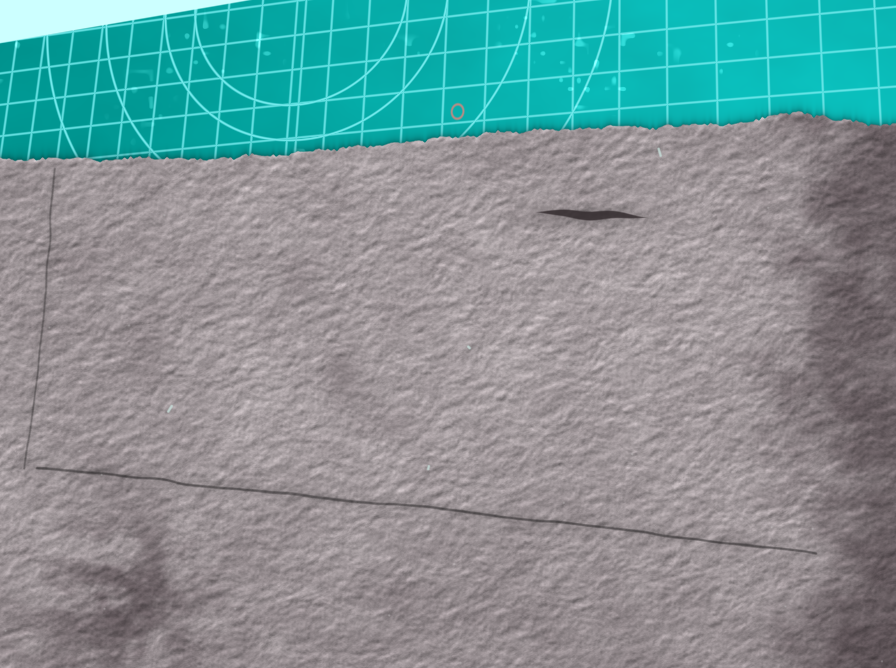
A Shadertoy shader for this texture:

```glsl
// A sheet of grey suede lying on a teal cutting mat with a ruled grid and arcs.
// The mat is a projective grid plus sheared circles; the suede is layered noise
// lit as a relief, with soft stains, scored creases, a small cut and stray lint.
#define MAT_DARK vec3(0.00, 0.59, 0.57)
#define MAT_LIGHT vec3(0.04, 0.73, 0.72)
#define MAT_INK vec3(0.45, 0.92, 0.93)
#define TABLE vec3(0.80, 1.00, 1.00)
#define SUEDE_LIGHT vec3(0.635, 0.602, 0.612)
#define SUEDE_DARK vec3(0.365, 0.325, 0.340)
#define INK_WIDTH 0.0016
#define GRAIN_FREQ 85.0
#define RELIEF 0.34
#define STAIN 0.42

float hash(vec2 p) {
    vec3 q = fract(vec3(p.xyx) * 0.1031);
    q += dot(q, q.yzx + 33.33);
    return fract((q.x + q.y) * q.z);
}

float noise(vec2 p) {
    vec2 i = floor(p), f = fract(p);
    f = f * f * (3.0 - 2.0 * f);
    return mix(mix(hash(i), hash(i + vec2(1, 0)), f.x),
               mix(hash(i + vec2(0, 1)), hash(i + vec2(1, 1)), f.x), f.y);
}

float fbm(vec2 p) {
    float sum = 0.0, amp = 0.5;
    for (int i = 0; i < 4; i++) {
        sum += amp * noise(p);
        p = mat2(1.6, 1.2, -1.2, 1.6) * p + 17.3;
        amp *= 0.5;
    }
    return sum / 0.9375;
}

// Coverage of a shape whose signed distance is d
float cover(float d) {
    float px = 1.0 / iResolution.y;
    return 1.0 - smoothstep(-px, px, d);
}

float segment(vec2 p, vec2 a, vec2 b) {
    vec2 v = b - a;
    return length(p - a - v * clamp(dot(p - a, v) / dot(v, v), 0.0, 1.0));
}

float spot(vec2 p, vec2 centre, vec2 size) {
    vec2 q = (p - centre) / size;
    return exp(-dot(q, q));
}

float suedeEdge(float x) {
    float fray = 0.006 * (noise(vec2(x * 60.0, 3.0)) - 0.5)
               + 0.004 * (noise(vec2(x * 220.0, 9.0)) - 0.5);
    return 0.762 + 0.045 * smoothstep(0.25, 0.9, x)
         + 0.027 * exp(-11.0 * abs(x - 1.19)) + fray;
}

vec3 cuttingMat(vec2 p) {
    float down = 1.0 - p.y;
    vec3 col = mix(MAT_DARK, MAT_LIGHT, smoothstep(0.0, 1.1, p.x + 0.3 * (p.y - 0.85)));
    col *= 0.95 + 0.1 * fbm(p * vec2(9.0, 14.0));

    // Leaning columns with perspective spacing, and rows that fan out
    float x = p.x - (0.147 * p.x - 0.14) * (down - 0.035);
    float scale = 0.04634 + 0.0164 * x;
    float column = (x - 0.4965) / scale;
    float columnGap = scale * scale / 0.0545;
    float rowGap = 0.047 + 0.0095 * p.x;
    float row = (down - 0.157 + 0.125 * p.x - 0.0115 * p.x * p.x) / rowGap;
    float d = abs(fract(column + 0.5) - 0.5) * columnGap;
    d = min(d, abs(fract(row + 0.5) - 0.5) * rowGap);
    d = min(d, abs(column + 0.75) * columnGap);
    float ink = 0.85 * cover(d - INK_WIDTH);

    // Nested arcs, their centres drifting right as they grow
    float steps[4] = float[4](3.0, 4.0, 6.0, 8.0);
    for (int i = 0; i < 4; i++) {
        float r = 0.0525 * steps[i];
        vec2 q = vec2(p.x + 0.13 * down - 0.425 - 0.165 * r, down);
        ink = max(ink, cover(abs(length(q) - r) - INK_WIDTH));
    }
    col = mix(col, MAT_INK, ink);

    // Scuffs and one small red ring
    col += 0.16 * smoothstep(0.8, 0.95, noise(p * 75.0)) * smoothstep(0.55, 0.75, noise(p * 13.0));
    vec2 ring = (p - vec2(0.685, 0.833)) * mat2(1.0, -0.25, 0.25, 0.8);
    col = mix(col, vec3(0.72, 0.55, 0.52), cover(abs(length(ring) - 0.009) - 0.0015));

    float rim = 0.9355 + 0.172 * p.x;
    return mix(TABLE, col, cover(p.y - rim));
}

float nap(vec2 p) {
    vec2 warp = 0.008 * vec2(noise(p * 24.0), noise(p * 24.0 + 40.0));
    vec2 q = mat2(0.94, -0.34, 0.34, 0.94) * (p + warp);
    return fbm(q * GRAIN_FREQ * vec2(0.75, 1.25));
}

vec3 suede(vec2 p) {
    float cloud = fbm(p * 5.0 + 4.0);
    float mottle = fbm(p * vec2(22.0, 28.0));
    float relief = nap(p) - nap(p + vec2(-0.0022, 0.0042));

    // Dark right border, lower left patch and scattered soft stains
    float border = smoothstep(1.13, 1.35, p.x + 0.16 * (cloud - 0.5) + 0.13 * (mottle - 0.5));
    float patchy = spot(p, vec2(0.19, 0.10), vec2(0.13, 0.12)) * smoothstep(0.35, 0.7, mottle);
    float stains = spot(p, vec2(0.45, 0.58), vec2(0.035)) + spot(p, vec2(0.22, 0.47), vec2(0.04))
                 + spot(p, vec2(0.60, 0.37), vec2(0.05, 0.03)) + spot(p, vec2(0.13, 0.61), vec2(0.06, 0.03))
                 + spot(p, vec2(0.61, 0.11), vec2(0.05)) + spot(p, vec2(0.51, 0.45), vec2(0.03, 0.06));
    float dark = 0.04 + STAIN * (0.8 * (cloud - 0.45) + 0.7 * (mottle - 0.48));
    dark += 0.75 * border + 0.6 * patchy + 0.18 * stains * (0.5 + mottle);
    dark += 0.15 * smoothstep(0.3, 0.0, p.y) - 0.12 * spot(p, vec2(0.9, 0.48), vec2(0.35, 0.25));
    vec3 col = mix(SUEDE_LIGHT, SUEDE_DARK, clamp(dark, -0.25, 1.0));
    col *= 1.0 + RELIEF * relief * 1.6 + 0.10 * (noise(p * 290.0) - 0.5);

    // Scored creases
    vec2 w = p + 0.005 * (vec2(noise(p * 25.0), noise(p * 25.0 + 9.0)) - 0.5);
    float lower = min(segment(w, vec2(0.057, 0.300), vec2(0.697, 0.233)),
                      segment(w, vec2(0.697, 0.233), vec2(1.22, 0.172)));
    float side = min(segment(w, vec2(0.082, 0.747), vec2(0.070, 0.564)),
                     segment(w, vec2(0.070, 0.564), vec2(0.038, 0.300)));
    col *= 1.0 - 0.34 * cover(lower - 0.0018) - 0.10 * exp(-lower * 130.0);
    col *= 1.0 - 0.25 * cover(side - 0.0014) - 0.08 * exp(-side * 130.0);

    // Tapered cut with a soft shadow
    vec2 cut = (w - vec2(0.884, 0.678)) / vec2(0.078, 0.0065);
    cut.y += 0.5 * cut.x;
    float lips = (abs(cut.y) - 1.0 + cut.x * cut.x) * 0.0065;
    col *= 1.0 - 0.22 * spot(p, vec2(0.884, 0.677), vec2(0.07, 0.013));
    col = mix(col, vec3(0.20, 0.17, 0.18), 0.85 * cover(lips));

    // Lint: a few clear flecks and sparse random specks
    float lint = segment(p, vec2(0.986, 0.777), vec2(0.989, 0.767));
    lint = min(lint, segment(p, vec2(0.701, 0.481), vec2(0.703, 0.479)));
    lint = min(lint, segment(p, vec2(0.641, 0.298), vec2(0.642, 0.302)));
    lint = min(lint, segment(p, vec2(0.252, 0.384), vec2(0.257, 0.392)));
    col = mix(col, vec3(0.78, 0.88, 0.86), 0.8 * cover(lint - 0.0018));
    vec2 cell = floor(p * 30.0);
    vec2 seed = vec2(hash(cell + 7.0), hash(cell + 51.0));
    float speck = length(fract(p * 30.0) - 0.2 - 0.6 * seed) / 30.0;
    return mix(col, vec3(0.78), 0.4 * step(0.95, hash(cell)) * cover(speck - 0.0013));
}

void mainImage(out vec4 fragColor, in vec2 fragCoord) {
    vec2 p = fragCoord / iResolution.y;
    float above = p.y - suedeEdge(p.x);
    vec3 mat = cuttingMat(p) * (1.0 - 0.35 * exp(-max(above, 0.0) * 170.0));
    vec3 hide = suede(p) * (1.0 + 0.12 * smoothstep(-0.008, 0.0, above));
    fragColor = vec4(mix(mat, hide, cover(above)), 1.0);
}
```
